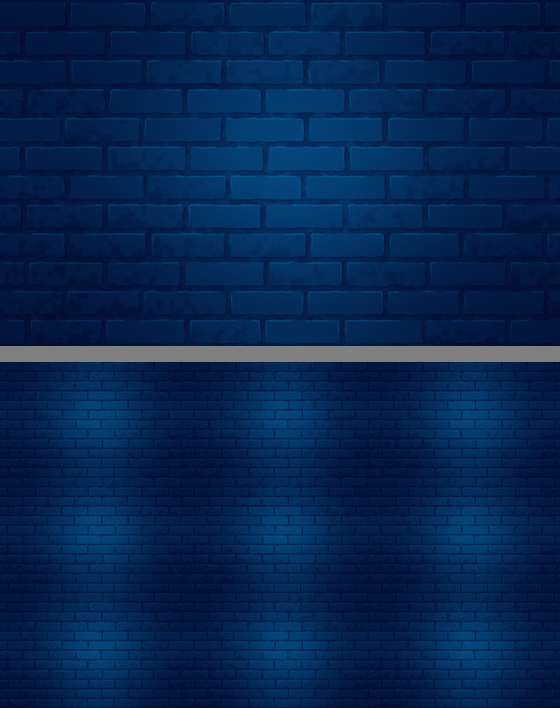
Top: one tile. Bottom: repeated 3 by 3.
This texture is drawn by a Shadertoy shader. Its source:

```glsl
// Worn dark-blue brick wall in running bond, lit by a soft central glow.
#define COLS 7.0            // bricks across
#define ROWS 12.0           // courses down (even, so the bond wraps)
#define PHASE 0.27          // sideways shift of the joints, in bricks
#define GAP 0.0095          // mortar width, in canvas widths
#define RADIUS 0.0045       // brick corner radius
#define ROUGH 0.0030        // unevenness of brick edges
#define LINE 0.0015         // width of the lit rim
#define FALLOFF vec2(1.05, 0.58)
#define GLOW_CENTER vec2(0.52, 0.52)
#define DARK vec3(0.010, 0.040, 0.180)
#define BRIGHT vec3(0.018, 0.275, 0.490)
#define RIM vec3(0.020, 0.400, 0.600)

float hash(vec2 p) {
    return fract(sin(dot(p, vec2(127.1, 311.7))) * 43758.5);
}

// Hash of an integer cell that repeats every "period" cells
float wrapHash(vec2 cell, vec2 period) {
    return hash(floor(mod(cell + 0.5, period)));
}

// Value noise that tiles over the unit square
float noise(vec2 uv, vec2 freq) {
    vec2 p = uv * freq, i = floor(p), f = fract(p);
    f = f * f * (3.0 - 2.0 * f);
    vec2 e = vec2(1.0, 0.0);
    float low = mix(wrapHash(i, freq), wrapHash(i + e, freq), f.x);
    float high = mix(wrapHash(i + e.yx, freq), wrapHash(i + e.xx, freq), f.x);
    return mix(low, high, f.y);
}

// Two octaves; n is the number of noise cells across the canvas
float grain(vec2 uv, float n) {
    vec2 freq = vec2(n, floor(n * 0.62));
    return 0.65 * noise(uv, freq) + 0.35 * noise(uv, freq * 2.0);
}

// Offset of the joint on the left of a brick
float joint(float col, float row) {
    return 0.09 * wrapHash(vec2(col, row + 20.0), vec2(COLS, 64.0));
}

float roundBox(vec2 p, vec2 size) {
    vec2 d = abs(p) - size + RADIUS;
    return length(max(d, 0.0)) + min(max(d.x, d.y), 0.0) - RADIUS;
}

void mainImage(out vec4 fragColor, in vec2 fragCoord) {
    vec2 uv = fragCoord / iResolution.xy;
    float aspect = iResolution.y / iResolution.x;
    float px = 1.0 / iResolution.x;

    // Find the brick, with uneven vertical joints
    float row = floor(uv.y * ROWS);
    float x = uv.x * COLS - PHASE + 0.5 * mod(row, 2.0);
    float col = floor(x);
    if (x - col < joint(col, row)) col -= 1.0;
    float left = col + joint(col, row);
    float right = col + 1.0 + joint(col + 1.0, row);
    vec2 pitch = vec2(1.0, aspect) / vec2(COLS, ROWS);
    vec2 q = vec2(x - 0.5 * (left + right), fract(uv.y * ROWS) - 0.5) * pitch;
    vec2 size = 0.5 * (vec2(right - left, 1.0) * pitch - GAP);
    vec2 id = floor(mod(vec2(col, row) + 0.5, vec2(COLS, ROWS)));
    float seed = hash(id + 3.7);
    float seed2 = hash(id + 41.3);

    // Rough brick outline and its offset shadow
    float coarse = grain(uv, 48.0);
    float fine = grain(uv, 110.0);
    float wobble = (fine - 0.5) * ROUGH + (coarse - 0.5) * ROUGH * 0.6;
    float d = roundBox(q, size) + wobble;
    float brick = 1.0 - smoothstep(-px, px, d);
    float shadowDist = roundBox(q - vec2(0.0026, -0.0022), size) + wobble * 2.0;
    float shadow = 1.0 - smoothstep(-px, px, shadowDist);

    // Glow that wraps at the canvas edges
    vec2 s = sin(3.14159265 * (uv - GLOW_CENTER));
    float glow = exp(-dot(s * s, FALLOFF));

    // Mortar: shadow under bricks, dark blots and lighter crumbs
    float mortar = glow * 0.68 - 0.03;
    mortar -= shadow * (0.08 + 0.12 * glow);
    mortar -= 0.07 * smoothstep(0.54, 0.60, coarse);
    mortar += 0.16 * glow * smoothstep(0.60, 0.65, grain(uv, 64.0));

    // Brick face: own tone, slight slope, worn flat patches low on some
    float face = glow * (0.96 + 0.10 * (seed - 0.5));
    face += 0.03 * q.y / size.y;
    float wear = grain(uv, 78.0) - 0.16 * q.y / size.y;
    float worn = step(0.55, seed2);
    face -= worn * 0.065 * smoothstep(0.56, 0.60, wear);
    face -= worn * 0.045 * smoothstep(0.67, 0.71, wear);

    // Broken lit rim along the top and left, sometimes the right
    float top = smoothstep(size.y - RADIUS, size.y - 0.4 * RADIUS, q.y);
    float side = mix(-q.x, abs(q.x), step(0.65, seed));
    side = smoothstep(size.x - RADIUS, size.x - 0.4 * RADIUS, side);
    side *= smoothstep(-size.y, 0.5 * size.y, q.y);
    float rim = 1.0 - smoothstep(0.5 * LINE, 0.5 * LINE + px, abs(d + LINE));
    rim *= max(top, 0.8 * side) * smoothstep(0.34, 0.56, grain(uv, 30.0));

    float tone = clamp(mix(mortar, face, brick), -0.12, 1.05);
    vec3 color = mix(DARK, BRIGHT, tone);
    color = mix(color, RIM, rim * brick * (0.12 + 0.45 * glow));
    fragColor = vec4(max(color, 0.0), 1.0);
}
```
